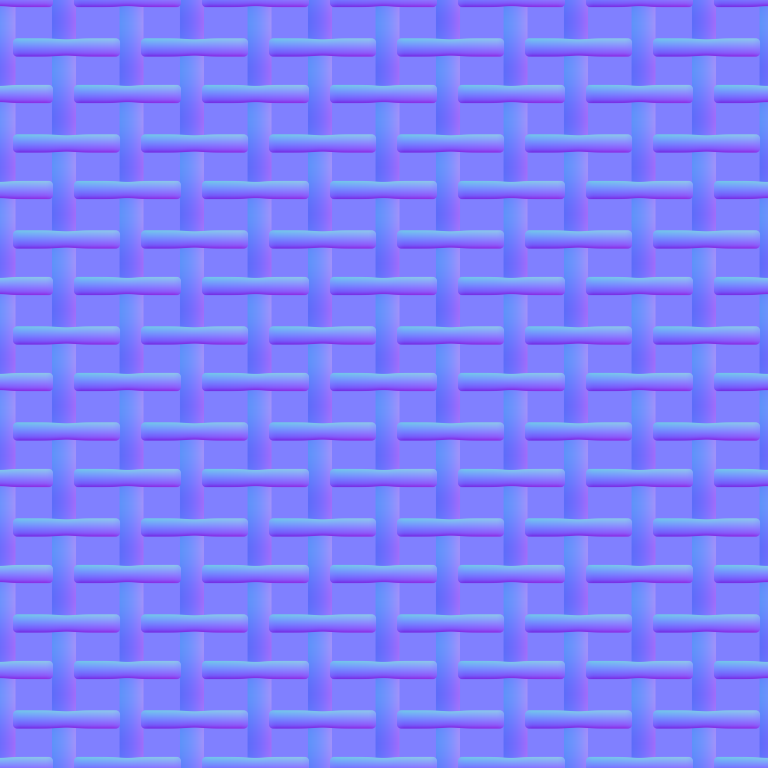
This texture map is drawn by a WebGL 2 fragment shader. Its source:

```glsl
#version 300 es
precision highp float;
// Tangent-space normal map of a woven wire mesh over a flat ground.

uniform vec2 u_resolution;
out vec4 fragColor;

const float PI = 3.14159265;
const vec2 REPEATS = vec2(6.0, 8.0);
const vec2 PERIOD = 1.0 / REPEATS;
const vec2 BAR_HALF = vec2(0.0697, 0.0119);
const float BAR_CORNER = 0.0055;
const float POST_HALF = 0.0156;

// Signed offset to the nearest copy of a repeated point.
vec2 wrapOffset(vec2 p) {
    return p - PERIOD * round(p / PERIOD);
}

float roundedBox(vec2 p, vec2 halfSize, float radius) {
    vec2 q = abs(p) - halfSize + radius;
    return length(max(q, 0.0)) + min(max(q.x, q.y), 0.0) - radius;
}

float coverage(float dist, float pixel) {
    return smoothstep(0.6 * pixel, -0.6 * pixel, dist);
}

vec3 encodeNormal(vec2 slope) {
    float z = sqrt(max(1.0 - dot(slope, slope), 0.0));
    return 0.5 + 0.5 * vec3(slope, z);
}

// Upright wire: rounded across, gently arched around its crest.
vec3 addPost(vec3 color, vec2 uv, vec2 crest, float pixel) {
    vec2 d = wrapOffset(uv - crest);
    float across = clamp(d.x / POST_HALF, -1.0, 1.0);
    float arch = sin(2.0 * PI * d.y / PERIOD.y);
    float lean = 0.27 * across - 0.07 * (1.0 - across * across);
    vec2 slope = vec2(lean, 0.15 * arch);
    return mix(color, encodeNormal(slope), coverage(abs(d.x) - POST_HALF, pixel));
}

// Level wire: steep roundness, slim waist, ends that dip under the posts.
vec3 addBar(vec3 color, vec2 uv, vec2 center, float pixel) {
    vec2 d = wrapOffset(uv - center);
    float waist = exp(-pow(d.x / 0.016, 2.0));
    vec2 halfSize = BAR_HALF - vec2(0.0, 0.0013 * waist);
    float along = clamp(d.x / halfSize.x, -1.0, 1.0);
    float across = clamp(d.y / halfSize.y, -1.0, 1.0);
    float rim = smoothstep(0.55, 1.0, -across);
    float tip = smoothstep(0.85, 1.0, abs(along));
    vec2 slope = vec2(0.12 * along * (1.0 - 0.5 * tip),
                      0.54 * across + 0.03 - 0.14 * rim);
    slope.y *= 1.0 - 0.2 * tip;
    float dist = roundedBox(d, halfSize, BAR_CORNER);
    return mix(color, encodeNormal(slope), coverage(dist, pixel));
}

void main() {
    vec2 uv = gl_FragCoord.xy / u_resolution;
    float pixel = 1.0 / min(u_resolution.x, u_resolution.y);
    vec3 color = encodeNormal(vec2(0.0));

    // Two staggered posts per repeat, each cresting between bars.
    color = addPost(color, uv, vec2(0.0833, 0.0026), pixel);
    color = addPost(color, uv, vec2(0.0046, 0.0632), pixel);

    // Two staggered bars per repeat, each crossing over one post.
    color = addBar(color, uv, vec2(0.0866, 0.0632), pixel);
    color = addBar(color, uv, vec2(-0.0007, 0.0026), pixel);

    fragColor = vec4(color, 1.0);
}
```
